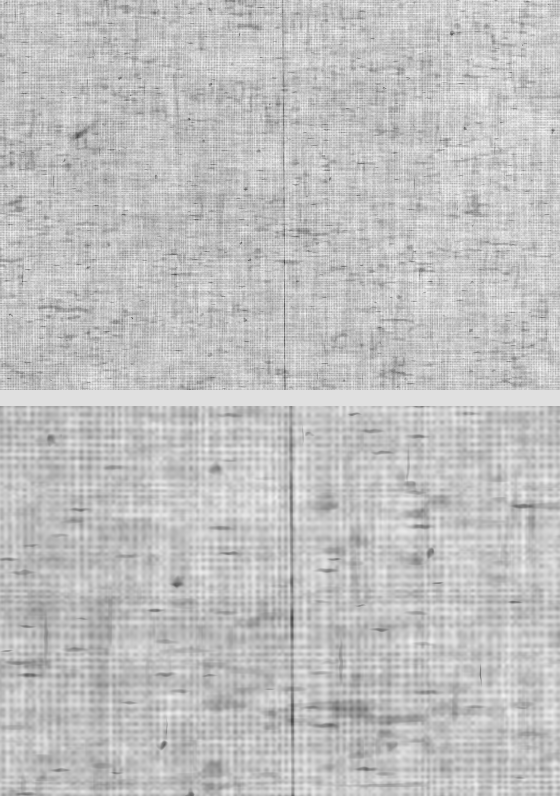
Top: the whole. Bottom: its middle third, enlarged.
Give the GLSL for this texture, as a Shadertoy shader.

```glsl
// Draws a grey plain-woven linen cloth with slubs, dark flecks and a centre seam line.

const float TAU = 6.2831853;
const float THREADS = 152.0;   // threads per canvas height
const float CLOTH_GREY = 0.766;

float hash(vec2 p) {
    vec3 q = fract(vec3(p.xyx) * 0.1031);
    q += dot(q, q.yzx + 33.33);
    return fract((q.x + q.y) * q.z);
}

// Smooth value noise, centred on zero
float noise(vec2 p) {
    vec2 cell = floor(p);
    vec2 f = fract(p);
    f = f * f * (3.0 - 2.0 * f);
    float low = mix(hash(cell), hash(cell + vec2(1, 0)), f.x);
    float high = mix(hash(cell + vec2(0, 1)), hash(cell + vec2(1, 1)), f.x);
    return mix(low, high, f.y) - 0.5;
}

// At most one soft ellipse per grid cell, kept inside its cell
float flecks(vec2 p, vec2 cell, vec2 radius, float chance, float seed) {
    vec2 id = floor(p / cell);
    vec2 key = id + seed;
    vec2 r = radius * mix(0.35, 1.0, hash(key + 7.3));
    vec2 jitter = vec2(hash(key + 1.7), hash(key + 4.1)) - 0.5;
    vec2 centre = (id + 0.5) * cell + jitter * (cell - 2.0 * r);
    float shape = 1.0 - smoothstep(0.2, 1.0, length((p - centre) / r));
    float present = step(hash(key + 11.9), chance);
    return present * shape * mix(0.3, 1.0, hash(key + 15.1));
}

// Ribs of the crossing threads, stronger in some patches than others
float weave(vec2 q, vec2 p) {
    float warpRib = cos(TAU * q.x) * (0.030 + 0.05 * noise(p * vec2(40, 18)));
    float weftRib = cos(TAU * q.y) * (0.032 + 0.05 * noise(p * vec2(18, 45) + 40.0));
    float crossing = cos(TAU * q.x) * cos(TAU * q.y);
    return warpRib + weftRib - 0.012 * crossing;
}

// Uneven tone along single threads, straight in both directions
float threadTone(vec2 q) {
    float weft = 0.085 * noise(vec2(q.x * 0.14, q.y) + 17.0);
    weft += 0.045 * noise(vec2(q.x * 0.03, q.y * 0.9) + 71.0);
    float warp = 0.080 * noise(vec2(q.x, q.y * 0.12) + 133.0);
    warp += 0.050 * noise(vec2(q.x * 0.9, q.y * 0.025) + 171.0);
    return weft + warp;
}

// Short broken dark fibres, gathered in loose patches
float darkFibres(vec2 q, vec2 p) {
    float patches = 0.25 + 0.75 * smoothstep(-0.25, 0.35, noise(p * vec2(10, 17) + 9.0));
    float weft = smoothstep(0.14, 0.46, noise(vec2(q.x * 0.27, q.y) + 211.0));
    float warp = smoothstep(0.18, 0.47, noise(vec2(q.x, q.y * 0.2) + 307.0));
    return (0.17 * weft + 0.12 * warp) * patches;
}

// Slanted soft stain with a pale tail
float smudge(vec2 p, vec2 centre, float angle, vec2 radius) {
    vec2 d = p - centre;
    float c = cos(angle);
    float s = sin(angle);
    d = vec2(c * d.x + s * d.y, c * d.y - s * d.x);
    float core = exp(-dot(d / radius, d / radius));
    d.x -= radius.x * 1.5;
    float tail = exp(-dot(d / radius, d / radius));
    return core + 0.35 * tail;
}

void mainImage(out vec4 fragColor, in vec2 fragCoord) {
    vec2 p = fragCoord / iResolution.y;
    vec2 uv = fragCoord / iResolution.xy;
    float pixel = 1.0 / iResolution.y;

    // Thread coordinates: nearly straight, unevenly spaced
    vec2 q = p * THREADS + 3.0;
    vec2 spacing = vec2(noise(vec2(q.x * 0.37, 5.0)), noise(vec2(8.0, q.y * 0.37)));
    vec2 bend = vec2(noise(p * 3.0), noise(p * 3.0 + 31.0));
    q += 0.9 * spacing + 0.6 * bend;

    // Broad light, brighter toward the right
    float grey = CLOTH_GREY + 0.045 * smoothstep(0.45, 1.0, uv.x) * (0.6 + 0.4 * uv.y);
    grey += 0.040 * noise(p * vec2(4, 7)) + 0.035 * noise(p * vec2(13, 24) + 5.0);

    // Cloth structure and fine grain
    grey += weave(q, p) + threadTone(q);
    grey += 0.10 * noise(q * 1.7 + 401.0);
    grey -= darkFibres(q, p);

    // Slubs, knots and faint blotches with ragged edges
    vec2 fray = vec2(noise(p * 190.0), noise(p * 190.0 + 57.0));
    vec2 thin = p + 0.0015 * fray;
    vec2 ragged = p + 0.006 * fray;
    grey -= 0.25 * flecks(thin, vec2(0.043, 0.013), vec2(0.015, 0.0030), 0.19, 3.0);
    grey -= 0.24 * flecks(thin, vec2(0.021, 0.083), vec2(0.0026, 0.030), 0.08, 101.0);
    grey -= 0.34 * flecks(ragged, vec2(0.072), vec2(0.0085, 0.0075), 0.25, 211.0);
    grey -= 0.10 * flecks(ragged, vec2(0.23), vec2(0.040, 0.026), 0.40, 307.0);
    grey -= 0.36 * smudge(ragged, vec2(0.203, 0.655), 0.6, vec2(0.023, 0.008));

    // Thin seam line, leaning slightly
    float seamX = (0.509 - 0.004 * uv.y) * iResolution.x / iResolution.y;
    float seamWidth = max(0.0013, pixel * 0.5);
    float seam = 1.0 - smoothstep(0.3 * seamWidth, 1.7 * seamWidth, abs(p.x - seamX));
    grey -= seam * (0.23 + 0.25 * noise(vec2(3.0, p.y * 70.0)));

    fragColor = vec4(vec3(clamp(grey, 0.16, 0.94)), 1.0);
}
```
